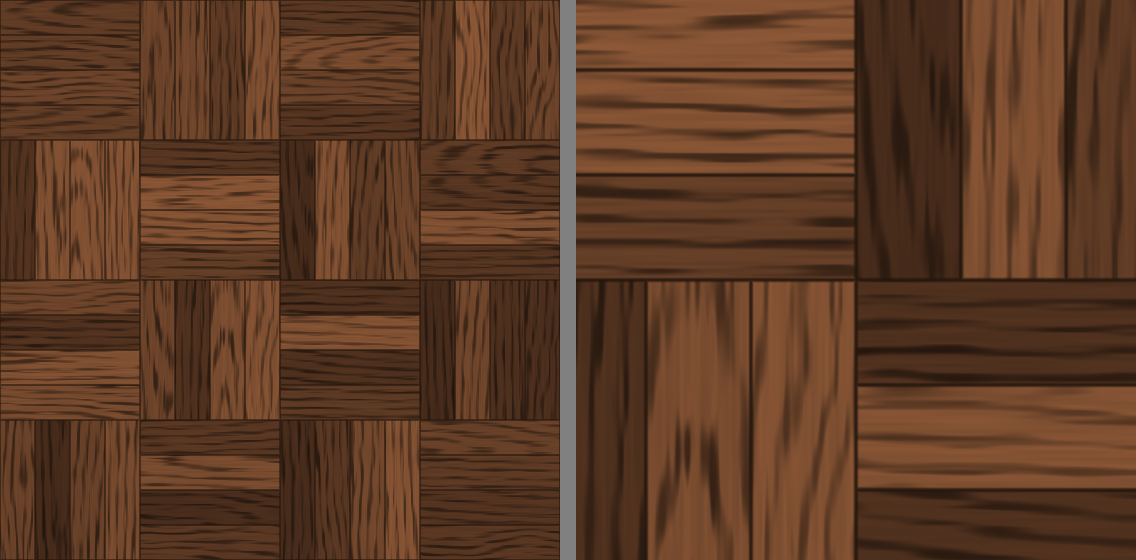
Left: the whole. Right: its middle third, enlarged.
This texture is drawn by a three.js fragment shader. Its source:

```glsl
// Dark wood parquet: a 4 x 4 basket weave of tiles, each cut into four grained strips.
varying vec2 vUv;

const float TILES = 4.0;
const float STRIPS = 4.0;
const float SEAM_HALF_WIDTH = 0.0010;
const vec3 DARK_WOOD = vec3(0.275, 0.168, 0.104);
const vec3 LIGHT_WOOD = vec3(0.535, 0.335, 0.208);
const vec3 SEAM_COLOR = vec3(0.140, 0.086, 0.050);

float hash(vec2 p) {
  return fract(sin(dot(p, vec2(127.1, 311.7))) * 43758.5453);
}

float valueNoise(vec2 p) {
  vec2 cell = floor(p);
  vec2 f = fract(p);
  vec2 w = f * f * (3.0 - 2.0 * f);
  float low = mix(hash(cell), hash(cell + vec2(1.0, 0.0)), w.x);
  float high = mix(hash(cell + vec2(0.0, 1.0)), hash(cell + vec2(1.0, 1.0)), w.x);
  return mix(low, high, w.y);
}

// Random value for one property of a strip
float stripRandom(vec2 id, float salt) {
  return hash(id + salt * vec2(17.3, 9.1));
}

// Growth rings cut lengthwise: arches near the heart, straight lines far from it
float ringPattern(vec2 p, vec2 id, vec2 offset) {
  float heart = mix(-1.3, 2.3, stripRandom(id, 1.0));
  float slope = mix(0.15, 0.85, stripRandom(id, 2.0));
  float along = stripRandom(id, 3.0) < 0.5 ? p.x : 1.0 - p.x;
  float warp = valueNoise(p * vec2(2.0, 1.3) + offset) - 0.5;
  warp += 0.2 * (valueNoise(p * vec2(6.0, 4.0) + offset) - 0.5);
  float radius = length(vec2(p.y - heart + 0.2 * warp, 0.1 + slope * along));
  float phase = 4.3 * (radius + 0.2 * warp) + stripRandom(id, 4.0);
  return 0.5 + 0.5 * cos(6.28318 * phase);
}

// Strip colour; p runs 0 to 1 along and across the strip
vec3 woodColor(vec2 p, vec2 id) {
  vec2 offset = 60.0 * vec2(stripRandom(id, 5.0), stripRandom(id, 6.0));
  float pores = valueNoise(p * vec2(7.0, 21.0) + offset);
  float fibres = valueNoise(p * vec2(5.0, 30.0) + offset.yx);
  float patches = valueNoise(p * vec2(2.5, 2.0) + offset.yx);
  float rings = ringPattern(p, id, offset);

  vec3 color = mix(DARK_WOOD, LIGHT_WOOD, stripRandom(id, 7.0));
  color *= 0.94 + 0.11 * fibres;
  // Dark pores gather along the rings and fade out in patches
  float streak = smoothstep(0.4, 1.4, rings + 1.1 * (pores - 0.5));
  streak *= 0.7 + 0.5 * patches;
  return color * (1.0 - 0.46 * streak);
}

// Seam coverage from the distance to the nearest edge, in canvas units
float seamMask(float edgeDistance) {
  return 1.0 - smoothstep(0.2 * SEAM_HALF_WIDTH, 2.0 * SEAM_HALF_WIDTH, edgeDistance);
}

void main() {
  vec2 grid = vUv * TILES;
  vec2 tile = floor(grid);
  vec2 local = fract(grid);

  // Alternate the grain direction: even tiles stand, odd tiles lie
  bool upright = mod(tile.x + tile.y, 2.0) < 0.5;
  vec2 p = upright ? local.yx : local;

  float row = p.y * STRIPS;
  float strip = min(floor(row), STRIPS - 1.0);
  vec2 id = vec2(tile.x * STRIPS + strip, tile.y) + 1.0;
  vec2 stripUv = vec2(p.x, row - strip);
  vec3 color = woodColor(stripUv, id);

  // Seams at strip ends and sides
  vec2 edge = min(stripUv, 1.0 - stripUv) / vec2(TILES, TILES * STRIPS);
  float seam = seamMask(min(edge.x, edge.y));
  gl_FragColor = vec4(mix(color, SEAM_COLOR, 0.85 * seam), 1.0);
}
```
